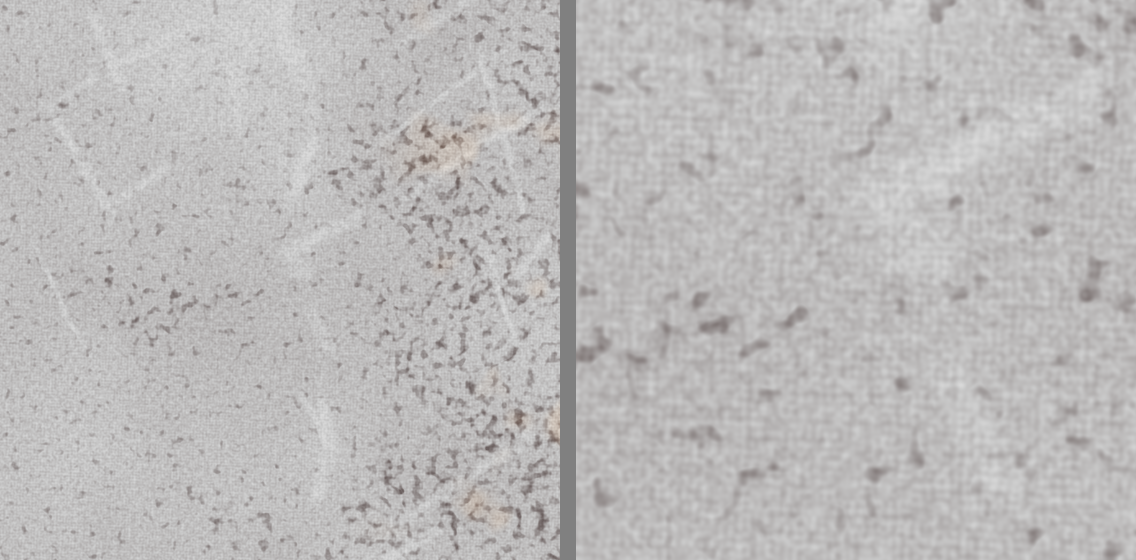
Left, the full canvas; right, a detail of the centre.
This texture is drawn by a WebGL 1 fragment shader. Its source:

```glsl
precision highp float;

uniform vec2 u_resolution;

#define BASE_TONE 0.752
#define GRAIN_SCALE 115.0
#define GRAIN_DEPTH 0.065
#define WEAVE_COUNT 180.0
#define WEAVE_DEPTH 0.011
#define SPECK_SCALE 50.0
#define SPECK_DEPTH 0.17
#define VEIN_SCALE 13.0
#define VEIN_DEPTH 0.13
#define PALE_DEPTH 0.055
#define STROKE_DEPTH 0.16
#define BLUSH vec3(0.045, 0.005, -0.035)

const float TAU = 6.28318;

vec2 hash2(vec2 cell) {
  vec3 q = fract(cell.xyx * vec3(0.1031, 0.1030, 0.0973));
  q += dot(q, q.yzx + 33.33);
  return fract((q.xx + q.yz) * q.zy);
}

float cornerSlope(vec2 cell, vec2 offset) {
  float angle = TAU * hash2(cell).x;
  return dot(vec2(cos(angle), sin(angle)), offset);
}

float gradientNoise(vec2 p) {
  vec2 i = floor(p), f = fract(p);
  vec2 u = f * f * f * (f * (f * 6.0 - 15.0) + 10.0);
  vec2 e = vec2(1.0, 0.0);
  float low = mix(cornerSlope(i, f), cornerSlope(i + e, f - e), u.x);
  float high = mix(cornerSlope(i + e.yx, f - e.yx), cornerSlope(i + 1.0, f - 1.0), u.x);
  return mix(low, high, u.y);
}

float fbm(vec2 p) {
  float sum = 0.0, weight = 1.0;
  for (int k = 0; k < 3; k++) {
    sum += weight * gradientNoise(p);
    p = mat2(1.6, 1.2, -1.2, 1.6) * p + 17.3;
    weight *= 0.5;
  }
  return sum;
}

// Soft tapered line through a centre point
float streak(vec2 p, vec2 centre, float angle, float halfLength, float halfWidth) {
  vec2 dir = vec2(cos(angle), sin(angle));
  vec2 d = p - centre;
  float along = abs(dot(d, dir)) / halfLength;
  float across = abs(dot(d, vec2(-dir.y, dir.x)));
  return (1.0 - smoothstep(0.5, 1.0, along)) * (1.0 - smoothstep(0.2, 1.0, across / halfWidth));
}

// Two families of directions: shallow rising and steep falling
float streakAngle(vec2 r) {
  return r.x < 0.45 ? mix(0.4, 0.85, r.y) : mix(1.6, 2.4, r.y);
}

void main() {
  vec2 p = gl_FragCoord.xy / u_resolution.y;
  vec2 warp = vec2(gradientNoise(p * 11.0 + 3.1), gradientNoise(p * 11.0 + 41.7));
  vec2 bent = p + 0.022 * warp;
  float breakup = gradientNoise(p * 45.0 + 9.0);

  // Worn areas, denser on the right
  float wear = smoothstep(-0.05, 0.5, fbm(bent * 3.2 + 5.0) + 0.8 * (p.x - 0.48));

  // Cloudy ground, printed grain and woven dots
  float tone = BASE_TONE + 0.035 * fbm(p * 3.5 + 23.0);
  tone += GRAIN_DEPTH * (gradientNoise(p * GRAIN_SCALE) + gradientNoise(p * GRAIN_SCALE * 1.9 + 7.0));
  vec2 weave = sin(TAU * WEAVE_COUNT * (mat2(0.999, 0.035, -0.035, 0.999) * p));
  tone += WEAVE_DEPTH * (weave.x + weave.y) * 0.7;

  // Pale haze, a wandering seam and scratches
  vec2 hazeOffset = (p - vec2(0.4, 0.93)) / vec2(0.2, 0.17) + warp * 0.8;
  float pale = 0.8 * exp(-dot(hazeOffset, hazeOffset));
  float seamX = 0.57 - 0.07 * (p.y - 0.3) + 0.05 * gradientNoise(vec2(p.y * 5.0, 2.5));
  float seam = 1.0 - smoothstep(0.004, 0.026, abs(bent.x - seamX));
  pale += seam * smoothstep(-0.3, 0.3, fbm(p * 9.0 + 31.0));
  float strokes = 0.0;
  for (int k = 0; k < 16; k++) {
    float id = float(k);
    vec2 shape = hash2(vec2(id, 63.0));
    vec2 place = hash2(vec2(id, 11.0));
    float angle = streakAngle(hash2(vec2(id, 29.0)));
    float line = streak(p + 0.012 * warp, place, angle, mix(0.07, 0.22, shape.x), mix(0.006, 0.018, shape.y));
    pale += line * smoothstep(-0.5, 0.3, breakup + 0.2);
    float dark = streak(bent, place.yx, angle, mix(0.03, 0.09, shape.y), mix(0.005, 0.011, shape.x));
    strokes = max(strokes, dark * step(0.4, shape.x));
  }
  pale = min(pale, 1.0);
  tone += PALE_DEPTH * pale;

  // Dark specks, broken veins and short strokes
  float cover = 1.0 - 0.75 * pale;
  float speck = gradientNoise(bent * SPECK_SCALE) + 0.6 * gradientNoise(p * SPECK_SCALE * 2.1 + 13.0);
  tone -= SPECK_DEPTH * cover * smoothstep(0.24, 0.75, speck + 0.24 * wear);
  float ridge = abs(gradientNoise(bent * VEIN_SCALE + 51.0) + 0.2 * breakup);
  float vein = (1.0 - smoothstep(0.02, 0.12, ridge)) * wear;
  tone -= VEIN_DEPTH * cover * vein * smoothstep(-0.25, 0.3, speck);
  tone -= STROKE_DEPTH * cover * strokes * smoothstep(-0.2, 0.35, speck);
  tone = clamp(tone, 0.42, 0.85);

  // Neutral lights, slightly warm darks and a faint rusty blush
  vec3 colour = vec3(tone) - vec3(0.0, 0.12, 0.13) * max(0.79 - tone, 0.0);
  float blush = smoothstep(0.2, 0.6, fbm(p * 6.0 + 71.0)) * smoothstep(0.6, 0.9, p.x);
  gl_FragColor = vec4(colour + BLUSH * blush, 1.0);
}
```
